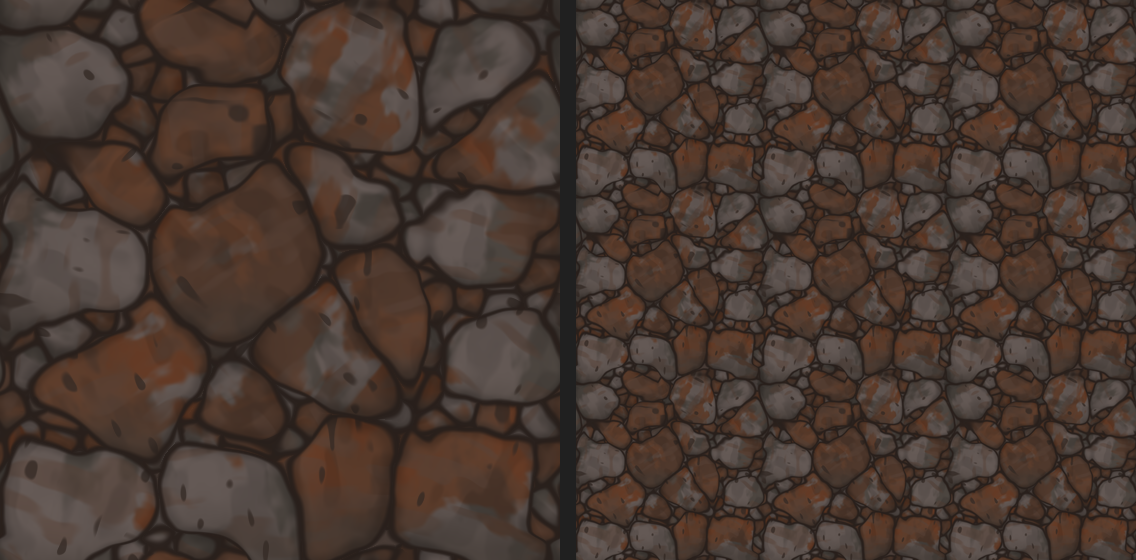
Left, the tile; right, the same tile 3 across and 3 down.
Give the GLSL for this texture, as a WebGL 1 fragment shader.

```glsl
precision highp float;
uniform vec2 u_resolution;

struct Stone { float edge; vec2 local; vec3 seed; };

vec3 hash3(vec2 p) {
  vec3 q = fract(p.xyx * vec3(0.1031, 0.1030, 0.0973));
  q += dot(q, q.yxz + 33.33);
  return fract((q.xxy + q.yzz) * q.zyx);
}

// Value noise that wraps after a whole period
float noise(vec2 p, vec2 period) {
  vec2 i = floor(p), f = fract(p);
  f = f * f * (3.0 - 2.0 * f);
  float a = hash3(mod(i, period)).x;
  float b = hash3(mod(i + vec2(1, 0), period)).x;
  float c = hash3(mod(i + vec2(0, 1), period)).x;
  float d = hash3(mod(i + 1.0, period)).x;
  return mix(mix(a, b, f.x), mix(c, d, f.x), f.y);
}

float fbm(vec2 p, vec2 period) {
  float sum = 0.0, amp = 0.53;
  for (int i = 0; i < 4; i++) {
    sum += amp * noise(p, period);
    p = p * 2.0 + 16.0;
    period *= 2.0;
    amp *= 0.5;
  }
  return sum;
}

// Site relative to uv, with its weight in z
vec3 siteAt(vec2 cell, vec2 grid, vec2 uv) {
  vec3 h = hash3(mod(cell, grid) + grid * 7.0);
  return vec3((cell + 0.1 + 0.8 * h.xy) / grid - uv, 0.25 * h.z / (grid.x * grid.y));
}

// Wrapping weighted Voronoi cells with rounded corners
Stone stoneAt(vec2 uv, vec2 grid, float sharpness) {
  vec2 base = floor(uv * grid), nearCell = base;
  vec3 nearSite = vec3(0.0);
  float best = 9.0;
  for (int y = -2; y <= 2; y++)
  for (int x = -2; x <= 2; x++) {
    vec2 cell = base + vec2(x, y);
    vec3 s = siteAt(cell, grid, uv);
    float power = dot(s.xy, s.xy) - s.z;
    if (power < best) { best = power; nearSite = s; nearCell = cell; }
  }
  float sum = 0.0;
  for (int y = -2; y <= 2; y++)
  for (int x = -2; x <= 2; x++) {
    if (x == 0 && y == 0) continue;
    vec3 s = siteAt(nearCell + vec2(x, y), grid, uv);
    float gap = length(s.xy - nearSite.xy);
    float d = (dot(s.xy, s.xy) - s.z - best) / (2.0 * gap);
    sum += exp(-sharpness * d);
  }
  float edge = -log(max(sum, 1e-20)) / sharpness;
  return Stone(edge, -nearSite.xy, hash3(mod(nearCell, grid) + grid * 3.0 + 5.0));
}

// Painted stone: grey and rust patches, strokes and pits
vec3 paint(Stone s, float size) {
  float angle = 6.28 * s.seed.y;
  float c = cos(angle), n = sin(angle);
  vec2 q = mat2(c, n, -n, c) * s.local;
  vec2 shift = s.seed.xy * 60.0 + 40.0;
  vec2 wide = vec2(512.0);
  float blotch = fbm(q * vec2(7, 12) + shift, wide);
  float tone = fbm(q * vec2(13, 8) + shift.yx, wide);
  float stroke = noise(q * vec2(14, 48) + shift, wide);
  float rusty = smoothstep(-0.05, 0.06, blotch - 0.5 + 0.75 * (s.seed.z - 0.52));

  vec3 grey = mix(vec3(0.275, 0.25, 0.23), vec3(0.365, 0.325, 0.31), smoothstep(0.36, 0.52, tone));
  vec3 rust = mix(vec3(0.29, 0.205, 0.16), vec3(0.345, 0.225, 0.16), smoothstep(0.38, 0.54, tone));
  rust = mix(rust, vec3(0.38, 0.205, 0.12), 0.6 * smoothstep(0.58, 0.7, tone));
  vec3 color = mix(grey, rust, rusty);
  color = mix(color, vec3(0.32, 0.24, 0.2), 0.5 * smoothstep(0.55, 0.75, stroke));
  color *= 0.96 + 0.1 * smoothstep(0.3, 0.5, noise(q * vec2(30, 18) + shift, wide));

  // Underside in shade
  float under = smoothstep(0.15, 0.9, -s.local.y / size + 0.5 * (tone - 0.5));
  color = mix(color, vec3(0.25, 0.22, 0.2), 0.65 * under);
  float pit = smoothstep(0.86, 0.93, noise(q * vec2(38, 19) + shift.yx, wide));
  return mix(color, vec3(0.2, 0.16, 0.14), 0.75 * pit);
}

void main() {
  vec2 uv = gl_FragCoord.xy / u_resolution;
  vec2 warp = vec2(noise(uv * 9.0, vec2(9)), noise(uv.yx * 8.0 + 0.5, vec2(8))) - 0.5;
  vec2 ripple = vec2(noise(uv * 31.0, vec2(31)), noise(uv.yx * 29.0, vec2(29))) - 0.5;
  vec2 p = uv + 0.028 * warp + 0.009 * ripple;

  // Large stones, with pebbles in the widened joints
  Stone big = stoneAt(p, vec2(4, 5), 70.0);
  Stone pebble = stoneAt(p, vec2(15, 17), 260.0);
  float joint = 0.03 * smoothstep(0.45, 0.68, noise(uv * 7.0 + 0.3, vec2(7)));
  float edge = big.edge - joint;
  vec3 color;
  if (edge > 0.0) {
    color = paint(big, 0.15);
  } else {
    edge = min(-edge, pebble.edge);
    color = paint(pebble, 0.045) * 0.95;
  }

  // Grime and soft dark cracks
  float grime = fbm(uv * 11.0, vec2(11));
  color *= mix(0.8, 1.0, smoothstep(0.0, 0.024, edge + 0.02 * (grime - 0.5)));
  color *= 0.93 + 0.14 * grime;
  float crack = 1.0 - smoothstep(0.001, 0.005 + 0.007 * grime, edge);
  color = mix(color, vec3(0.155, 0.12, 0.105), 0.93 * crack);
  gl_FragColor = vec4(color, 1.0);
}
```
